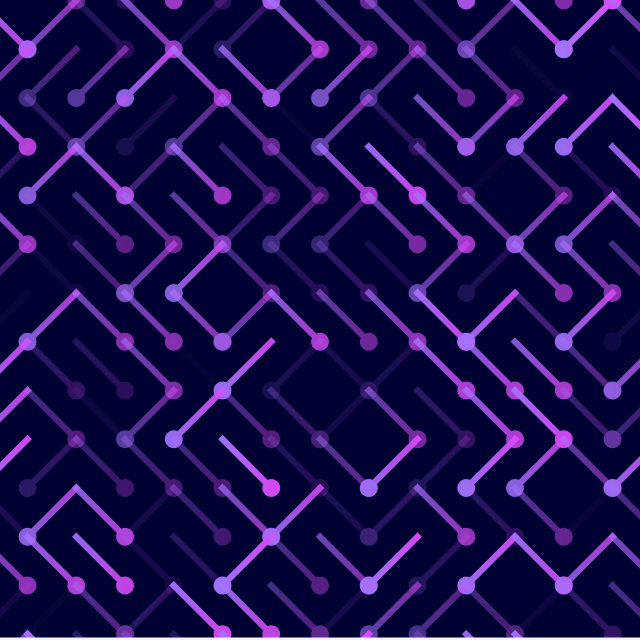
Give the GLSL for this pattern, as a Shadertoy shader.

```glsl
// Random diagonal maze of translucent gradient strokes, each with a dot at its lower end.

// Two random values per cell, without sine
vec2 hash22(vec2 p) {
    vec3 h = fract(p.xyx * vec3(0.1031, 0.1030, 0.0973));
    h += dot(h, h.yzx + 33.33);
    return fract((h.xx + h.yz) * h.zy);
}

float boxDistance(vec2 p, vec2 halfSize) {
    vec2 d = abs(p) - halfSize;
    return length(max(d, 0.0)) + min(max(d.x, d.y), 0.0);
}

// Stroke with square caps joined to its dot; slope is +1 rising, -1 falling
float strokeDistance(vec2 q, float slope) {
    vec2 alongAcross = vec2(q.x + slope * q.y, q.y - slope * q.x) * sqrt(0.5);
    float line = boxDistance(alongAcross, vec2(sqrt(0.5) + 0.064, 0.064));
    float dotEnd = length(q - vec2(-0.5 * slope, -0.5)) - 0.183;
    return min(line, dotEnd);
}

void mainImage(out vec4 fragColor, in vec2 fragCoord) {
    // Grid of about 13 cells across, with a node on the vertical centre line
    vec2 uv = fragCoord / iResolution.y;
    float pitch = 0.07617;
    vec2 p = (uv - vec2(0.043, 0.009)) / pitch;
    float pixel = 1.0 / (pitch * iResolution.y);
    vec3 color = vec3(0.0, 0.0, 0.2);

    // Layer neighbouring cells from the top row down, left to right
    for (int row = 1; row >= -1; row--) {
        for (int column = -1; column <= 1; column++) {
            vec2 cell = floor(p) + vec2(column, row);
            vec2 random = hash22(cell + 47.0);
            vec2 q = p - cell - 0.5;
            float slope = random.x < 0.37 ? 1.0 : -1.0;
            float coverage = clamp(0.5 - strokeDistance(q, slope) / pixel, 0.0, 1.0);

            // Violet on the left to magenta on the right, from invisible to opaque
            vec3 ink = mix(vec3(0.64, 0.45, 1.0), vec3(0.85, 0.29, 0.98),
                           clamp(q.x + 0.5, 0.0, 1.0));
            color = mix(color, ink, coverage * random.y);
        }
    }

    // Thin pale strip along the bottom edge
    float strip = clamp(0.5 + (0.0039 - uv.y) * iResolution.y, 0.0, 1.0);
    color = mix(color, vec3(0.96), strip);
    fragColor = vec4(color, 1.0);
}
```
